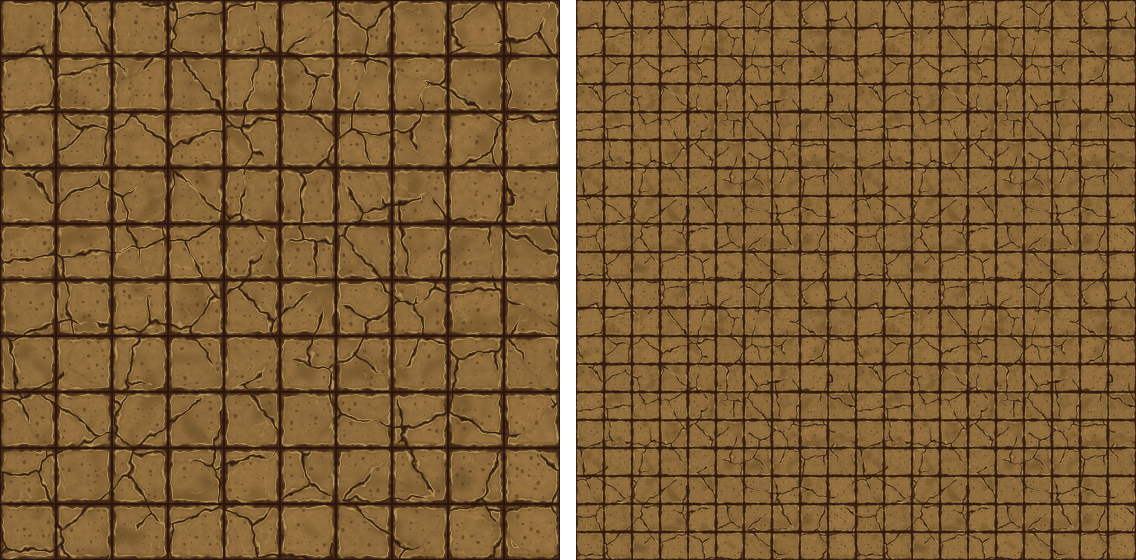
Left, the tile; right, the same tile 2 across and 2 down.
Write a Shadertoy shader that draws this texture.

```glsl
const float TILES = 10.0;
const float CRACK_CELLS = 9.0;
const float HAIR_CELLS = 17.0;
const float PIT_CELLS = 84.0;

const vec3 STONE = vec3(0.57, 0.43, 0.24);
const vec3 STAIN = vec3(0.47, 0.35, 0.18);
const vec3 RIM = vec3(0.70, 0.57, 0.34);
const vec3 SHADOW = vec3(0.37, 0.26, 0.13);
const vec3 SOIL = vec3(0.26, 0.15, 0.08);
const vec3 CORE = vec3(0.15, 0.07, 0.05);

vec2 hash2(vec2 p) {
    vec3 q = fract(p.xyx * vec3(0.1031, 0.1030, 0.0973));
    q += dot(q, q.yzx + 33.33);
    return fract((q.xx + q.yz) * q.zy);
}

float cornerSlope(vec2 cell, vec2 offset, float period, float seed) {
    float angle = 6.2832 * hash2(mod(cell, period) + seed).x;
    return dot(vec2(cos(angle), sin(angle)), offset);
}

// Gradient noise that wraps over the unit canvas
float gradientNoise(vec2 uv, float period, float seed) {
    vec2 p = uv * period, i = floor(p), f = p - i;
    vec2 w = f * f * f * (f * (f * 6.0 - 15.0) + 10.0);
    vec2 e = vec2(1.0, 0.0);
    float low = mix(cornerSlope(i, f, period, seed),
                    cornerSlope(i + e, f - e, period, seed), w.x);
    float high = mix(cornerSlope(i + e.yx, f - e.yx, period, seed),
                     cornerSlope(i + 1.0, f - 1.0, period, seed), w.x);
    return mix(low, high, w.y);
}

vec2 noise2(vec2 uv, float period, float seed) {
    return vec2(gradientNoise(uv, period, seed), gradientNoise(uv, period, seed + 31.0));
}

vec2 cellPoint(vec2 cell, float period, float seed) {
    return 0.04 + 0.92 * hash2(mod(cell, period) + seed);
}

// Distance to the nearest border between wrapped Voronoi cells, in cells
float cellBorder(vec2 uv, float period, float seed) {
    vec2 p = uv * period, i = floor(p), f = p - i;
    vec2 nearest = vec2(8.0);
    for (int y = -1; y <= 1; y++)
    for (int x = -1; x <= 1; x++) {
        vec2 g = vec2(x, y);
        vec2 r = g + cellPoint(i + g, period, seed) - f;
        if (dot(r, r) < dot(nearest, nearest)) nearest = r;
    }
    float border = 8.0;
    for (int y = -2; y <= 2; y++)
    for (int x = -2; x <= 2; x++) {
        vec2 g = vec2(x, y);
        vec2 r = g + cellPoint(i + g, period, seed) - f;
        vec2 d = r - nearest;
        if (dot(d, d) > 0.0001) border = min(border, dot(0.5 * (r + nearest), normalize(d)));
    }
    return border;
}

float roundedBox(vec2 p, float halfSize, float radius) {
    vec2 q = abs(p) - halfSize + radius;
    return length(max(q, 0.0)) + min(max(q.x, q.y), 0.0) - radius;
}

// Small ragged pits, mostly tiny
float pits(vec2 uv, float period, float blur) {
    vec2 p = uv * period, i = floor(p);
    vec2 id = mod(i, period);
    vec2 offset = p - i - 0.25 - 0.5 * hash2(id + 71.0);
    vec2 random = hash2(id + 113.0);
    float radius = 0.04 + 0.24 * random.x * random.x * random.x;
    float ragged = 0.14 * gradientNoise(uv, 230.0, 127.0);
    float shape = length(offset * vec2(1.0, 0.7 + 0.7 * hash2(id).y)) + ragged;
    return (1.0 - smoothstep(radius - blur, radius + blur, shape)) * step(0.4, random.y);
}

vec3 stoneFace(vec2 uv, vec2 tile, float pixel) {
    float stain = gradientNoise(uv, 13.0, 5.0) + 0.7 * gradientNoise(uv, 32.0, 9.0);
    float grain = gradientNoise(uv, 75.0, 15.0) + 0.7 * gradientNoise(uv, 170.0, 19.0);
    vec3 color = mix(STONE, STAIN, 0.9 * smoothstep(0.0, 0.65, stain + 0.25 * grain));
    color *= 1.0 + 0.08 * grain + 0.05 * (hash2(tile + 3.0).x - 0.5);
    return mix(color, SHADOW, 0.8 * pits(uv, PIT_CELLS, 0.6 * pixel * PIT_CELLS));
}

void mainImage(out vec4 fragColor, in vec2 fragCoord) {
    vec2 uv = fragCoord / iResolution.xy;
    float pixel = 1.0 / min(iResolution.x, iResolution.y);
    float blur = pixel * TILES;
    vec2 tile = mod(floor(uv * TILES), TILES);
    vec2 local = fract(uv * TILES) - 0.5;

    // Joints with chipped, rounded stone edges
    float chip = 0.06 * gradientNoise(uv, 34.0, 41.0) + 0.03 * gradientNoise(uv, 120.0, 47.0);
    float stoneEdge = -roundedBox(local, 0.447, 0.06) + chip;
    float joint = 0.5 - max(abs(local.x), abs(local.y));

    // Long branching cracks with occasional gaps
    vec2 warp = 0.13 * noise2(uv, 26.0, 53.0) + 0.05 * noise2(uv, 70.0, 59.0)
              + 0.02 * noise2(uv, 150.0, 61.0);
    float crack = cellBorder(uv + warp / TILES, CRACK_CELLS, 67.0) * TILES / CRACK_CELLS;
    float presence = smoothstep(-0.4, -0.08, gradientNoise(uv, 11.0, 73.0));
    float crackWidth = mix(-0.04, 0.025, presence) + 0.016 * gradientNoise(uv, 60.0, 79.0);
    float surface = min(stoneEdge, crack - crackWidth);

    // Worn face, faint scratches and broken pale rims
    vec3 color = stoneFace(uv, tile, pixel);
    float hair = cellBorder(uv + 1.6 * warp / TILES, HAIR_CELLS, 83.0) * TILES / HAIR_CELLS;
    float hairMask = smoothstep(0.1, 0.4, gradientNoise(uv, 22.0, 89.0));
    color = mix(color, RIM, 0.5 * hairMask * (1.0 - smoothstep(0.0, 0.003 + blur, hair)));
    color = mix(color, STAIN, 0.7 * (1.0 - smoothstep(0.02, 0.08, surface)));
    float rimOffset = 0.012 + 0.014 * gradientNoise(uv, 95.0, 95.0);
    float rim = 1.0 - smoothstep(0.003, 0.009 + 0.8 * blur, abs(surface - rimOffset));
    color = mix(color, RIM, rim * smoothstep(-0.45, 0.3, gradientNoise(uv, 55.0, 97.0)));

    // Grooves darken softly toward their centre lines
    float dirt = 0.03 * gradientNoise(uv, 90.0, 101.0);
    vec3 groove = mix(SHADOW, SOIL, smoothstep(0.0, 0.045, dirt - surface));
    color = mix(color, groove, 1.0 - smoothstep(-0.6 * blur, 0.6 * blur, surface));
    float jointCore = 1.0 - smoothstep(0.004, 0.016 + 0.7 * blur, joint - 0.25 * dirt);
    float crackCore = 1.0 - smoothstep(-0.3 * blur, 0.8 * blur, crack - 0.25 * crackWidth);
    crackCore *= 0.75 * smoothstep(0.0, 0.015, crackWidth);
    color = mix(color, CORE, max(0.95 * jointCore, crackCore));
    fragColor = vec4(color, 1.0);
}
```
